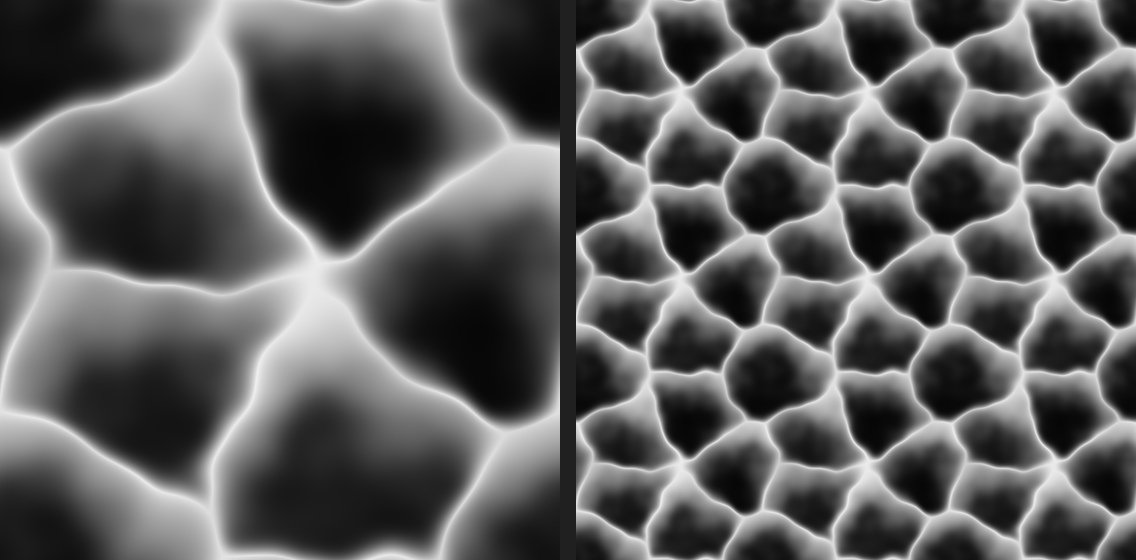
Left: one tile. Right: repeated 3 by 3.
A WebGL 2 fragment shader for this texture map:

```glsl
#version 300 es
precision highp float;

uniform vec2 u_resolution;
out vec4 fragColor;

const float TAU = 6.28318;

// Layout of the cells: a swaying staircase of centres
const int CELL_COUNT = 6;
const float STAIR_START = 0.2;
const float SWAY_X = 0.15;
const float SWAY_Y = 0.03;
const float WARP_COARSE = 0.07;
const float WARP_FINE = 0.018;

// Falloff from the ridges into the cells
const float CREST_SHARE = 0.38;
const float CREST_WIDTH = 0.011;
const float SLOPE_STEEP = 0.026;   // lower sides
const float SLOPE_GENTLE = 0.13;   // upper sides
const float SLOPE_POWER = 1.6;
const float LEAN_SPREAD = 1.1;     // variation of the gentle direction
const float CLOUDINESS = 0.4;

// Tones
const float PIT_DARK = 0.015;
const float PIT_LIGHT = 0.085;
const float RIDGE_TONE = 0.88;
const float RIDGE_VARIATION = 0.25;
const float TONE_POWER = 1.2;

vec2 hash2(vec2 p) {
    vec3 q = fract(vec3(p.xyx + 17.3) * vec3(0.1031, 0.1030, 0.0973));
    q += dot(q, q.yzx + 33.33);
    return fract((q.xx + q.yz) * q.zy);
}

// Gradient noise that wraps after a whole number of periods
float cornerSlope(vec2 corner, vec2 offset, float period, float seed) {
    float angle = TAU * hash2(mod(corner, period) + seed).x;
    return dot(vec2(cos(angle), sin(angle)), offset);
}

float gradientNoise(vec2 uv, float period, float seed) {
    vec2 p = uv * period;
    vec2 i = floor(p);
    vec2 f = p - i;
    vec2 s = f * f * f * (f * (f * 6.0 - 15.0) + 10.0);
    vec2 e = vec2(1.0, 0.0);
    float low = mix(cornerSlope(i, f, period, seed),
                    cornerSlope(i + e.xy, f - e.xy, period, seed), s.x);
    float high = mix(cornerSlope(i + e.yx, f - e.yx, period, seed),
                     cornerSlope(i + e.xx, f - e.xx, period, seed), s.x);
    return mix(low, high, s.y);
}

vec2 warp(vec2 uv) {
    vec2 coarse = vec2(gradientNoise(uv, 4.0, 11.0), gradientNoise(uv, 4.0, 29.0));
    vec2 fine = vec2(gradientNoise(uv, 9.0, 43.0), gradientNoise(uv, 9.0, 61.0));
    return uv + WARP_COARSE * coarse + WARP_FINE * fine;
}

// Half a canvas sideways per step, so the staircase closes on itself
vec2 cellCentre(int index) {
    float rise = float(index) / float(CELL_COUNT);
    float x = STAIR_START + 0.5 * float(index) - SWAY_X * cos(TAU * rise);
    float y = rise + SWAY_Y * sin(TAU * rise);
    return fract(vec2(x, y));
}

float ridgeProfile(float dist, float width) {
    float crest = exp(-dist / CREST_WIDTH);
    float slope = exp(-pow(dist / width, SLOPE_POWER));
    return mix(slope, crest, CREST_SHARE);
}

void main() {
    vec2 uv = gl_FragCoord.xy / u_resolution;
    vec2 p = warp(uv);
    float cloud = gradientNoise(uv, 5.0, 83.0) + 0.5 * gradientNoise(uv, 11.0, 97.0);

    // Nearest centre on the torus
    int home = 0;
    vec2 toHome = vec2(2.0);
    for (int k = 0; k < CELL_COUNT; k++) {
        vec2 d = cellCentre(k) - p;
        d -= round(d);
        if (dot(d, d) < dot(toHome, toHome)) {
            toHome = d;
            home = k;
        }
    }

    // Each border adds light; the union rounds the corners of the pit
    vec2 trait = hash2(vec2(home, 37.0));
    vec2 lean = normalize(vec2(LEAN_SPREAD * (trait.x - 0.5), 1.0));
    float shade = 1.0;
    for (int k = 0; k < CELL_COUNT; k++) {
        vec2 link = cellCentre(k) - cellCentre(home);
        link -= round(link);
        for (int y = -1; y <= 1; y++) {
            for (int x = -1; x <= 1; x++) {
                vec2 delta = link + vec2(x, y);
                float span = length(delta);
                if (span < 0.001) continue;
                vec2 normal = delta / span;
                float border = max(dot(toHome + 0.5 * delta, normal), 0.00001);
                float gentle = smoothstep(-0.2, 0.9, dot(normal, lean));
                float width = mix(SLOPE_STEEP, SLOPE_GENTLE, gentle);
                width *= 1.0 + CLOUDINESS * cloud;
                shade *= 1.0 - ridgeProfile(border, width);
            }
        }
    }

    // Tones from pit to ridge
    float pit = mix(PIT_DARK, PIT_LIGHT, trait.y) * (1.0 + 0.5 * cloud);
    float ridge = RIDGE_TONE + RIDGE_VARIATION * gradientNoise(uv, 4.0, 71.0);
    float light = pow(max(1.0 - shade, 0.0), TONE_POWER);
    fragColor = vec4(vec3(clamp(mix(pit, ridge, light), 0.0, 1.0)), 1.0);
}
```
